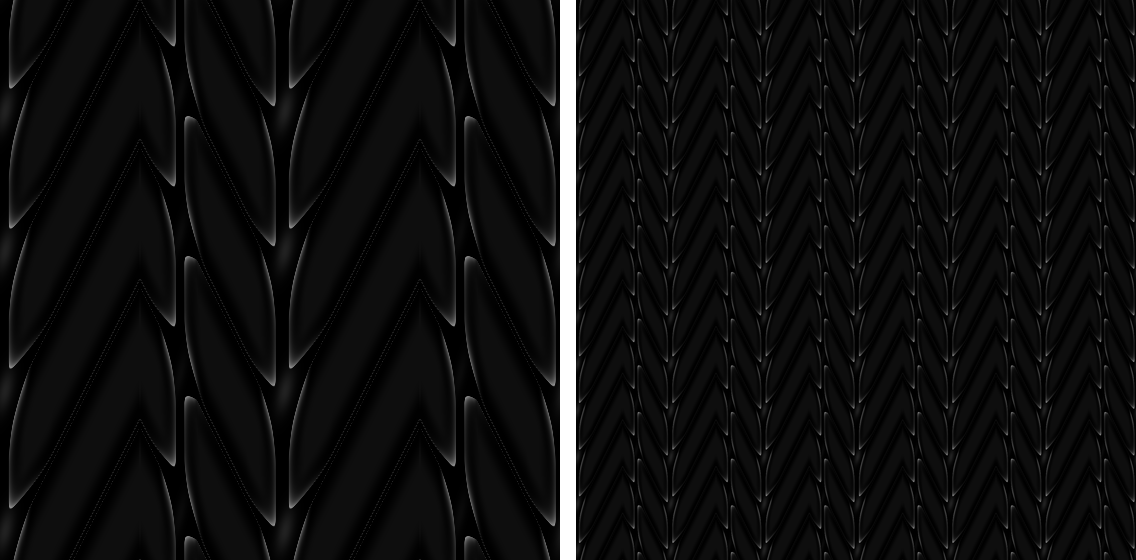
Left: one tile. Right: repeated 3 by 3.
A WebGL 1 fragment shader for this pattern:

```glsl
precision highp float;
// Black braided chevron relief: rounded strands with pale rims and dark seams.

uniform vec2 u_resolution;

const vec2 CELL = vec2(384.0, 192.0);   // 2 by 4 cells span the canvas
const float APEX = 192.0;               // x of the chevron fold
const float SPLIT = 247.0;              // x of the groove between panels

float taper(float inset, float reach, float power) {
  return pow(clamp(1.0 - inset / reach, 0.0, 1.0), power);
}

// Distances to the left and right sides of the panel holding x.
vec2 sideInsets(float x) {
  return x < SPLIT ? vec2(x - 12.0, 241.0 - x) : vec2(x - 253.0, 378.0 - x);
}

// How far the upper and lower strand edges recede from the fold line.
vec2 edgeTrim(float x) {
  vec2 inset = sideInsets(x);
  vec2 right = vec2(36.0 * taper(inset.y, 30.0, 2.5),
                    28.0 * taper(inset.y, 40.0, 1.5) + 10.0);
  vec2 wideLeft = vec2(45.0 * taper(inset.x, 40.0, 2.5),
                       40.0 * taper(inset.x, 60.0, 1.5));
  vec2 narrowLeft = vec2(28.0 * taper(inset.x, 18.0, 1.2),
                         42.0 * taper(inset.x, 34.0, 2.0));
  return right + (x < SPLIT ? wideLeft : narrowLeft);
}

// Heights of both strand edges, measured downward.
vec2 edgeHeight(float x) {
  return 2.0 * abs(x - APEX) + vec2(1.0, -1.0) * edgeTrim(x);
}

float smoothMin(float a, float b, float k) {
  float h = max(k - abs(a - b), 0.0) / k;
  return min(a, b) - 0.25 * k * h * h;
}

// Soft leaning highlight on the floor of a groove.
float floorGlow(vec2 p, vec2 center, vec2 radius) {
  vec2 q = mod(p - center + 0.5 * CELL, CELL) - 0.5 * CELL;
  q.x += 0.2 * q.y;
  q /= radius;
  return exp(-dot(q, q));
}

void main() {
  vec2 uv = gl_FragCoord.xy / u_resolution;
  vec2 p = vec2(uv.x, 1.0 - uv.y) * vec2(2.0, 4.0) * CELL;
  float pixel = 768.0 / u_resolution.x;
  float x = mod(p.x - 3.0, CELL.x) + 3.0;

  // Distances to the upper, lower and side edges of the strand
  vec2 trim = edgeTrim(x);
  vec2 slope = 0.5 * (edgeHeight(x + 1.0) - edgeHeight(x - 1.0));
  float along = mod(p.y - 8.0 - 2.0 * abs(x - APEX), CELL.y);
  vec2 edge = vec2(along - trim.x, CELL.y - trim.y - along)
            / sqrt(1.0 + slope * slope);
  vec2 inset = sideInsets(x);
  float side = min(inset.x, inset.y);
  float inside = smoothMin(min(edge.x, edge.y), side, 8.0);
  float cover = smoothstep(-0.4 * pixel, 0.4 * pixel, inside);
  vec2 depth = max(edge, 0.0);
  float sideDepth = max(side, 0.0);

  // Strand tips point down, except on the left of the narrow panel
  float flipped = step(SPLIT, x) * step(x, 315.0);
  float tip = mix(depth.y, depth.x, flipped);

  // Matte body fading to black well before each edge
  float shade = 0.053 * smoothstep(5.0, 26.0, min(depth.x, depth.y))
              * smoothstep(4.0, 24.0, sideDepth);

  // Rims on the open edges, wider glow at the tips
  vec2 open = smoothstep(vec2(0.5, 11.0), vec2(7.0, 30.0), trim);
  vec2 rim = open * mix(vec2(0.46, 0.2), vec2(0.2, 0.46), flipped);
  shade += dot(rim, exp(-depth / 3.2));
  shade += 0.36 * exp(-sideDepth / 4.0) * (0.35 + 0.65 * exp(-tip / 30.0));
  shade += 0.5 * exp(-tip / 8.0 - sideDepth / 11.0);

  // Groove floor
  float ground = 0.13 * floorGlow(p, vec2(7.0, 152.0), vec2(11.0, 30.0))
               + 0.04 * floorGlow(p, vec2(247.0, 130.0), vec2(7.0, 30.0));
  shade = mix(ground, min(shade, 0.6), cover);

  // Dotted stitch lines along the closed seams
  vec2 stitch = (1.0 - smoothstep(0.2, 0.6 + 0.6 * pixel, abs(edge))) * (1.0 - open);
  float dots = 0.5 + 0.5 * cos(6.2831853 * p.y / 4.0);
  shade += 0.17 * dots * max(stitch.x, stitch.y) * smoothstep(10.0, 30.0, side);

  gl_FragColor = vec4(vec3(shade), 1.0);
}
```
